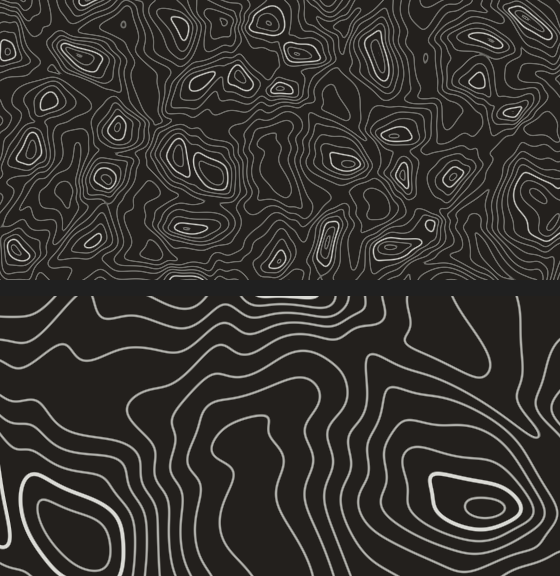
Top, the full canvas; bottom, a detail of the centre.
Reproduce this pattern procedurally as a WebGL 2 fragment shader.

```glsl
#version 300 es
precision highp float;

uniform vec2 u_resolution;
out vec4 fragColor;

// Palette
const vec3 GROUND = vec3(0.137, 0.127, 0.112);
const vec3 THIN_INK = vec3(0.70, 0.70, 0.68);
const vec3 BOLD_INK = vec3(0.86, 0.86, 0.84);

// Lengths in canvas heights
const float CELL_SIZE = 0.25;
const float THIN_WIDTH = 0.0027;
const float BOLD_WIDTH = 0.0046;
const float SOFTNESS_PX = 1.4;

// Terrain, in cell units
const float INTERVAL = 0.08;
const float BOLD_LEVEL = 3.0;
const float JITTER = 0.72;
const float PEAK_VARIATION = 0.15;
const float SUMMIT_ROUNDING = 0.05;
const float STRETCH = 0.27;
const float BLEND = 10.0;
const float SLOPE_STEP = 0.004;
const float MIN_SLOPE = 0.15;

// Domain warp
const int WARP_OCTAVES = 4;
const float WARP_AMOUNT = 0.13;
const float WARP_FREQUENCY = 2.3;
const float WARP_GAIN = 0.57;
const float WARP_LACUNARITY = 1.93;

mat2 rotation(float angle) {
    float c = cos(angle), s = sin(angle);
    return mat2(c, s, -s, c);
}

vec4 hash4(vec2 cell) {
    vec4 h = fract(cell.xyxy * vec4(0.1031, 0.1030, 0.0973, 0.1099));
    h += dot(h, h.wzxy + 33.33);
    return fract((h.xxyz + h.yzzw) * h.zywx);
}

// Layered, rotated sines bend the contours
vec2 warp(vec2 p) {
    float amount = WARP_AMOUNT;
    float frequency = WARP_FREQUENCY;
    for (int i = 0; i < WARP_OCTAVES; i++) {
        float angle = 0.6 + 1.9 * float(i);
        vec2 wave = rotation(angle) * p.yx * frequency;
        p += amount * sin(wave + vec2(1.3, 4.1) * (angle + 1.0));
        amount *= WARP_GAIN;
        frequency *= WARP_LACUNARITY;
    }
    return p;
}

// Smooth cellular depth below stretched peaks of varied height
float depth(vec2 p) {
    vec2 q = warp(p);
    vec2 base = floor(q);
    float sum = 0.0;
    for (int y = -2; y <= 2; y++) {
        for (int x = -2; x <= 2; x++) {
            vec2 cell = base + vec2(x, y);
            vec4 rnd = hash4(cell + 40.0);
            vec2 peak = cell + 0.5 + JITTER * (rnd.xy - 0.5);
            float stretch = 1.0 + STRETCH * rnd.w;
            vec2 offset = rotation(6.2832 * rnd.z) * (q - peak);
            offset *= vec2(stretch, 1.0 / stretch);
            float d = length(vec3(offset, SUMMIT_ROUNDING));
            d += PEAK_VARIATION * fract(7.0 * rnd.w + rnd.x);
            sum += exp(-BLEND * d);
        }
    }
    return -log(sum) / BLEND;
}

// Box-filtered coverage of a stroke at a given distance
float stroke(float dist, float width, float soft) {
    float inner = max(-0.5 * width, dist - 0.5 * soft);
    float outer = min(0.5 * width, dist + 0.5 * soft);
    return clamp((outer - inner) / soft, 0.0, 1.0);
}

void main() {
    vec2 p = gl_FragCoord.xy / u_resolution.y / CELL_SIZE;
    float soft = SOFTNESS_PX / u_resolution.y;

    // Slope turns level difference into distance
    float h = depth(p);
    vec2 slope = vec2(depth(p + vec2(SLOPE_STEP, 0.0)),
                      depth(p + vec2(0.0, SLOPE_STEP))) - h;
    float steepness = max(length(slope) / SLOPE_STEP, MIN_SLOPE);

    // Nearest contour, drawn bold at one level around the summits
    float level = floor(h / INTERVAL + 0.5);
    float dist = abs(h - level * INTERVAL) / steepness * CELL_SIZE;
    bool bold = level == BOLD_LEVEL;
    float line = stroke(dist, bold ? BOLD_WIDTH : THIN_WIDTH, soft);

    fragColor = vec4(mix(GROUND, bold ? BOLD_INK : THIN_INK, line), 1.0);
}
```
